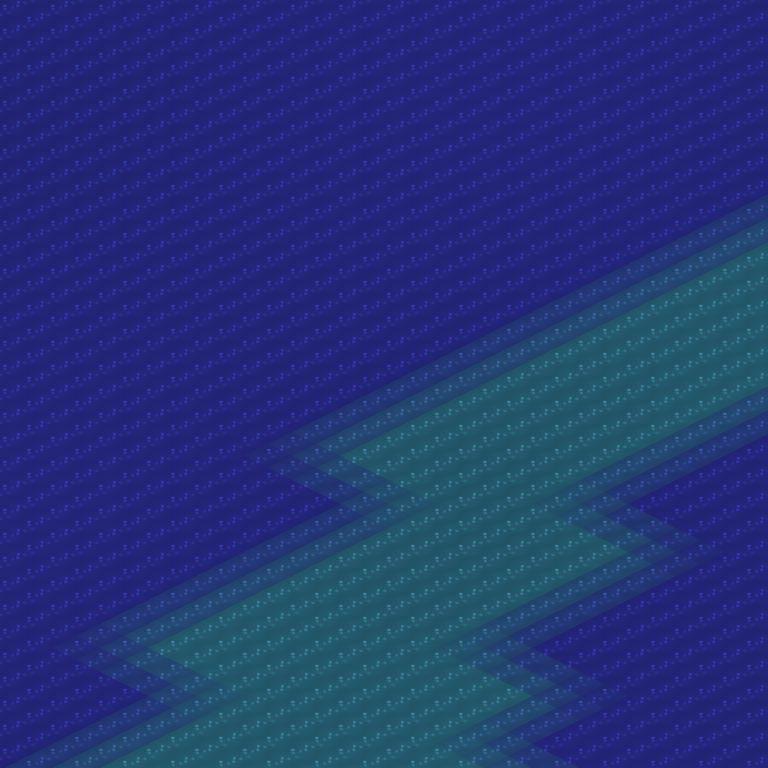
Reproduce this background procedurally as a Shadertoy shader.

```glsl
// Isometric water seen from above: a teal shallow crosses a deep blue sea.
// Large diamond tiles are shallow or deep and blend in stepped bands;
// small diamonds inside them repeat a ripple and a few cellular glints.

const float TILE = 0.25;                    // large diamond width
const vec2 TILE_ORIGIN = vec2(-0.432, 0.443);
const float RIPPLES = 4.0;                  // small diamonds per large one
const int GLINTS = 7;
const float GLINT_RADIUS = 0.0017;
const float RIPPLE_DEPTH = 0.035;
const float SWELL_DEPTH = 0.02;

const vec3 DEEP = vec3(0.136, 0.142, 0.468);
const vec3 SHALLOW = vec3(0.138, 0.345, 0.422);
const vec3 DEEP_GLINT = vec3(0.25, 0.26, 0.82);
const vec3 SHALLOW_GLINT = vec3(0.27, 0.60, 0.73);

// Range of columns covered by the shallow in each diagonal row.
const float FIRST[5] = float[5](3.0, 0.0, -99.0, -99.0, -99.0);
const float LAST[5] = float[5](99.0, 99.0, 3.0, 1.0, 0.0);

float hash(float n) {
    return fract(sin(n * 127.1) * 437.58);
}

// Axes running along the two sides of a diamond.
vec2 toDiamond(vec2 p) {
    return vec2(p.x - 2.0 * p.y, p.x + 2.0 * p.y);
}

vec2 fromDiamond(vec2 d) {
    return vec2((d.x + d.y) * 0.5, (d.y - d.x) * 0.25);
}

float isShallow(vec2 tile) {
    if (tile.x < 0.0 || tile.x > 4.0) return 0.0;
    int row = int(tile.x);
    return step(FIRST[row], tile.y) * step(tile.y, LAST[row]);
}

// Blend weight with two flat bands between neighbouring tiles.
vec2 bandWeight(vec2 f, float blur) {
    vec2 sum = vec2(0.0);
    for (int i = 1; i <= 3; i++) {
        float edge = float(i) * 0.25;
        sum += smoothstep(edge - blur, edge + blur, f);
    }
    return sum / 3.0;
}

float shallowAmount(vec2 grid, float blur) {
    vec2 corner = floor(grid - 0.5);
    vec2 w = bandWeight(fract(grid - 0.5), blur);
    float near = mix(isShallow(corner), isShallow(corner + vec2(1, 0)), w.x);
    float far = mix(isShallow(corner + vec2(0, 1)),
                    isShallow(corner + vec2(1, 1)), w.x);
    return mix(near, far, w.y);
}

// Short dashes strung along the middle of each small diamond.
float glints(vec2 cell, float pixel) {
    float light = 0.0;
    for (int i = 0; i < GLINTS; i++) {
        float k = float(i);
        vec2 spot = vec2(0.5 + 0.55 * (hash(k + 1.0) - 0.5),
                         (k + hash(k + 9.0)) / float(GLINTS));
        vec2 offset = fract(cell - spot + 0.5) - 0.5;
        vec2 d = fromDiamond(offset * TILE / RIPPLES);
        d.x /= 1.0 + 0.8 * hash(k + 5.0);
        float dist = length(d) - GLINT_RADIUS;
        float dotLight = 1.0 - smoothstep(-0.5 * pixel, 0.6 * pixel, dist);
        light = max(light, dotLight * mix(0.25, 0.95, hash(k + 3.0)));
    }
    return light;
}

void mainImage(out vec4 fragColor, in vec2 fragCoord) {
    vec2 uv = fragCoord / iResolution.xy;
    float pixel = 1.0 / iResolution.y;
    vec2 grid = (toDiamond(uv) - TILE_ORIGIN) / TILE;

    // Broad colour bands
    float shallow = shallowAmount(grid, 1.2 * pixel / TILE);
    vec3 color = mix(DEEP, SHALLOW, shallow);

    // Slow swell and fine diagonal ripples
    float swell = sin(uv.x * 5.0 + 1.5) * sin(uv.y * 6.0 - 0.5);
    vec2 cell = fract(grid * RIPPLES);
    float ripple = sin(6.2832 * (cell.x + 0.12 * sin(6.2832 * cell.y)) - 1.57);
    color *= 1.0 + SWELL_DEPTH * swell + RIPPLE_DEPTH * ripple;

    // Glints tinted by the water below
    vec3 glintColor = mix(DEEP_GLINT, SHALLOW_GLINT, shallow);
    color = mix(color, glintColor, 0.75 * glints(cell, pixel));

    fragColor = vec4(color, 1.0);
}
```
